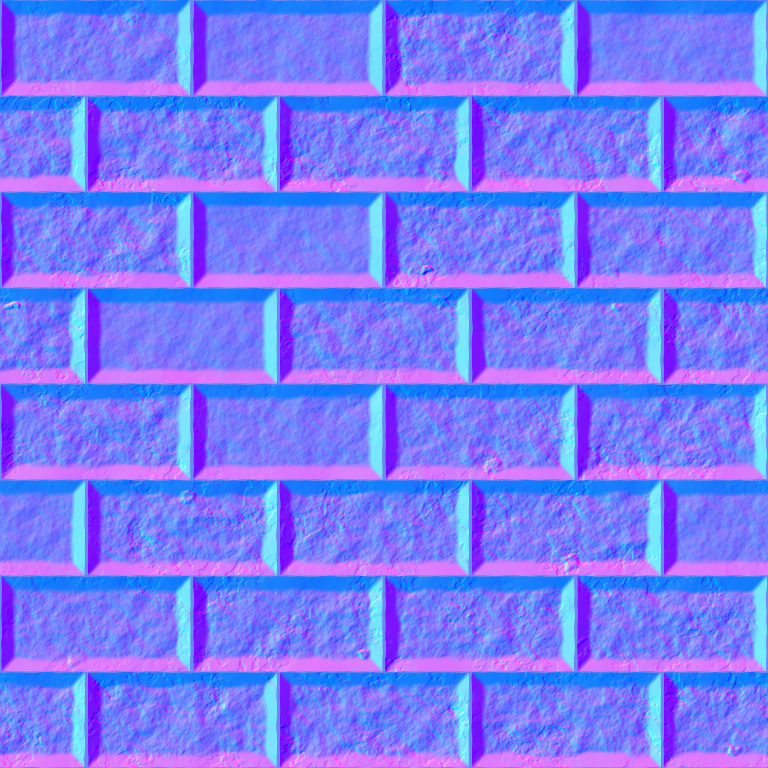
Write a WebGL 2 fragment shader that draws this texture map.

```glsl
#version 300 es
precision highp float;

uniform vec2 u_resolution;
out vec4 outColor;

// Lengths are in units of one brick course.
const vec2 GRID = vec2(4.0, 8.0);
const vec2 BRICK = vec2(2.0, 1.0);
const vec2 JOINT_HALF = vec2(0.017, 0.006);
const float BEVEL_WIDTH = 0.142;
const float BEVEL_SLOPE = 0.385;
const float ROW_SHIFT = 0.45;
const vec3 FLAT_COLOR = vec3(0.47, 0.485, 0.99);
const vec3 JOINT_COLOR = vec3(0.42, 0.53, 0.95);

vec2 hash2(vec2 p) {
    vec3 q = fract(p.xyx * vec3(0.1031, 0.1030, 0.0973));
    q += dot(q, q.yzx + 33.33);
    return fract((q.xx + q.yz) * q.zy);
}

float cornerNoise(vec2 cell, vec2 corner, vec2 f) {
    return dot(hash2(cell + corner) * 2.0 - 1.0, f - corner);
}

float gradientNoise(vec2 p) {
    vec2 cell = floor(p);
    vec2 f = p - cell;
    vec2 u = f * f * f * (f * (f * 6.0 - 15.0) + 10.0);
    float low = mix(cornerNoise(cell, vec2(0, 0), f), cornerNoise(cell, vec2(1, 0), f), u.x);
    float high = mix(cornerNoise(cell, vec2(0, 1), f), cornerNoise(cell, vec2(1, 1), f), u.x);
    return mix(low, high, u.y);
}

float fbm(vec2 p, int octaves) {
    float sum = 0.0;
    float amplitude = 1.0;
    for (int i = 0; i < octaves; i++) {
        sum += amplitude * gradientNoise(p);
        p = mat2(1.6, 1.2, -1.2, 1.6) * p + 7.3;
        amplitude *= 0.5;
    }
    return sum;
}

float smoothMin(float a, float b, float k) {
    float h = max(k - abs(a - b), 0.0) / k;
    return min(a, b) - h * h * k * 0.25;
}

vec2 edgeDistance(vec2 local) {
    return BRICK * 0.5 - abs(local) - JOINT_HALF;
}

// One angular dent beside a long edge, on some bricks only
float dent(vec2 local, vec2 seed) {
    vec2 r = hash2(seed + 2.0);
    vec2 spot = hash2(seed + 8.0);
    float side = spot.y > 0.4 ? -1.0 : 1.0;
    vec2 center = vec2((spot.x - 0.5) * 1.6, side * mix(0.30, 0.36, r.y));
    vec2 q = abs(local - center + 0.07 * gradientNoise(local * 10.0 + seed));
    float size = mix(0.05, 0.09, r.y);
    float reach = max(q.x * 0.7, q.y) + 0.3 * min(q.x, q.y);
    return 0.011 * step(0.45, r.x) * (1.0 - smoothstep(size * 0.4, size, reach));
}

// Height of one worn, bevelled brick
float brickHeight(vec2 local, vec2 seed, float wear) {
    vec2 n = local + seed;
    vec2 toEdge = edgeDistance(local);
    float ragged = fbm(n * 4.0, 4) * mix(0.02, 0.055, wear);
    float inset = smoothMin(toEdge.x * 1.08, toEdge.y, 0.03);
    float height = BEVEL_SLOPE * smoothMin(inset, BEVEL_WIDTH + ragged, 0.025);

    // Flaked layers gathered in patches, with calm areas between them
    float rim = 1.0 - smoothstep(0.08, 0.28, inset);
    float patches = smoothstep(-0.08, 0.28, gradientNoise(n * 1.9 + 3.0) + 0.12 * rim);
    float broad = smoothstep(-0.05, 0.05, fbm(n * 2.6, 5));
    float small = smoothstep(0.02, 0.16, fbm(n * 6.5 + 11.0, 4));
    height += wear * patches * (0.0028 * broad + 0.0034 * small);

    // Grain and gentle undulation
    height += fbm(n * 13.0, 2) * mix(0.0005, 0.0021, wear * patches);
    height += gradientNoise(n * 1.6 + 5.0) * 0.016;
    return height - wear * dent(local, seed);
}

vec2 brickSlope(vec2 local, vec2 seed, float wear) {
    vec2 e = vec2(0.009, 0.0);
    float dx = brickHeight(local + e.xy, seed, wear) - brickHeight(local - e.xy, seed, wear);
    float dy = brickHeight(local + e.yx, seed, wear) - brickHeight(local - e.yx, seed, wear);
    return vec2(dx, dy) / (2.0 * e.x);
}

void main() {
    // Running bond layout with wrapped brick indices
    vec2 grid = gl_FragCoord.xy / u_resolution * GRID;
    float row = floor(grid.y);
    grid.x -= mod(row, 2.0) < 0.5 ? ROW_SHIFT : 0.0;
    vec2 id = vec2(mod(floor(grid.x), GRID.x), row);
    vec2 local = (fract(grid) - 0.5) * BRICK;

    vec2 seed = floor(hash2(id + 4.0) * 90.0) + id * 3.0;
    float wear = mix(0.2, 1.0, smoothstep(0.05, 0.3, hash2(id + 19.0).x));

    // Red follows the vertical slope, green the horizontal one
    vec2 slope = brickSlope(local, seed, wear);
    vec3 color = FLAT_COLOR + vec3(slope.y, -slope.x, 0.0);

    // Flat joints with softened, slightly uneven borders
    vec2 toEdge = edgeDistance(local);
    float pixel = GRID.y / u_resolution.y;
    float edge = min(toEdge.x, toEdge.y) + 0.014 * gradientNoise((local + seed) * 6.0);
    float brick = smoothstep(-0.5 * pixel, 0.5 * pixel, edge);
    outColor = vec4(clamp(mix(JOINT_COLOR, color, brick), 0.0, 1.0), 1.0);
}
```
